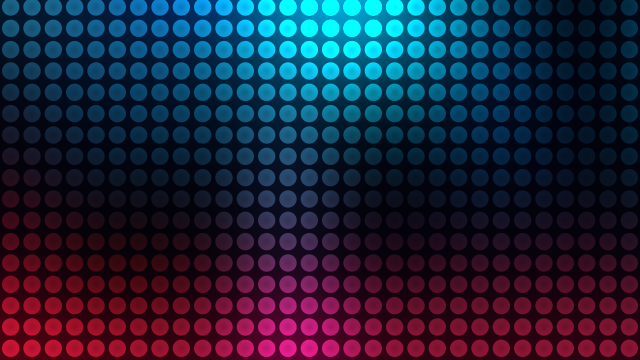
Give the GLSL for this background, as a Shadertoy shader.

```glsl
const float COLUMNS = 30.0;
const float DOT_RADIUS = 0.405;
const vec2 GRID_SHIFT = vec2(0.0, 0.39);

const vec3 AMBIENT = vec3(0.01, 0.02, 0.055);
const vec3 CYAN    = vec3(0.0, 1.22, 1.34);
const vec3 AZURE   = vec3(0.03, 0.24, 0.36);
const vec3 SKY     = vec3(0.0, 0.18, 0.38);
const vec3 TEAL    = vec3(0.08, 0.30, 0.36);
const vec3 NAVY    = vec3(0.0, 0.15, 0.27);
const vec3 STEEL   = vec3(0.13, 0.19, 0.27);
const vec3 CRIMSON = vec3(0.54, 0.06, 0.15);
const vec3 RUST    = vec3(0.19, 0.0, 0.01);
const vec3 SCARLET = vec3(0.14, 0.0, 0.0);
const vec3 MAGENTA = vec3(0.36, 0.02, 0.34);

// Soft elliptical spot with Gaussian falloff
float glow(vec2 p, vec2 center, vec2 size) {
    vec2 d = (p - center) / size;
    return exp(-dot(d, d));
}

// Soft dark patch that absorbs part of each channel
vec3 shade(vec2 p, vec2 center, vec2 size, vec3 absorb) {
    return 1.0 - absorb * glow(p, center, size);
}

// Stage lights, cool from above and warm from below
vec3 stageLight(vec2 p) {
    vec3 light = AMBIENT;

    // Upper lights
    light += CYAN  * glow(p, vec2(0.545, 1.02), vec2(0.18, 0.30));
    light += AZURE * glow(p, vec2(0.25, 0.85), vec2(0.25, 0.33));
    light += SKY   * glow(p, vec2(0.30, 1.05), vec2(0.14, 0.15));
    light += TEAL  * glow(p, vec2(0.0, 1.05), vec2(0.20, 0.25));
    light += NAVY  * glow(p, vec2(0.78, 0.78), vec2(0.13, 0.35));
    light += TEAL  * glow(p, vec2(1.05, 0.92), vec2(0.10, 0.45)) * vec3(0.0, 0.8, 0.9);

    // Pale central column
    light += STEEL * glow(p, vec2(0.45, 0.45), vec2(0.09, 0.28));

    // Lower lights
    light += CRIMSON * glow(p, vec2(p.x, 0.0), vec2(1.0, 0.28));
    light += RUST    * glow(p, vec2(0.0, 0.20), vec2(0.12, 0.40));
    light += SCARLET * glow(p, vec2(0.12, 0.0), vec2(0.18, 0.20));
    light += MAGENTA * glow(p, vec2(0.46, 0.0), vec2(0.10, 0.24));

    // Dark patches between the lights
    light *= shade(p, vec2(0.20, 0.28), vec2(0.14, 0.20), vec3(0.15, 0.40, 0.55));
    light *= shade(p, vec2(0.62, 0.38), vec2(0.10, 0.18), vec3(0.25, 0.25, 0.20));
    light *= shade(p, vec2(0.89, 0.95), vec2(0.06, 0.30), vec3(0.20));
    return light;
}

// Dim, contrasty wall behind the dots
vec3 wallColor(vec3 light) {
    return 0.42 * pow(light, vec3(1.65)) + vec3(0.005, 0.005, 0.03);
}

// Translucent disc with a slightly darker hub and a faint bright rim
vec3 dotColor(vec3 light, float r) {
    float body = mix(0.87, 1.0, smoothstep(0.0, 0.8 * DOT_RADIUS, r));
    float rim = smoothstep(0.82 * DOT_RADIUS, DOT_RADIUS, r);
    return light * (body + 0.05 * rim);
}

// Antialiased disc coverage
float discMask(float r, float radius, float pixel) {
    return 1.0 - smoothstep(radius - pixel, radius + pixel, r);
}

void mainImage(out vec4 fragColor, in vec2 fragCoord) {
    vec2 uv = fragCoord / iResolution.xy;
    vec2 grid = (fragCoord - 0.5 * iResolution.xy) / iResolution.x * COLUMNS;

    // Distance to the center of the current cell
    float r = length(fract(grid + GRID_SHIFT) - 0.5);
    float pixel = 0.7 * COLUMNS / iResolution.x;

    vec3 light = stageLight(uv);
    vec3 color = mix(wallColor(light), dotColor(light, r), discMask(r, DOT_RADIUS, pixel));
    fragColor = vec4(clamp(color, 0.0, 1.0), 1.0);
}
```
